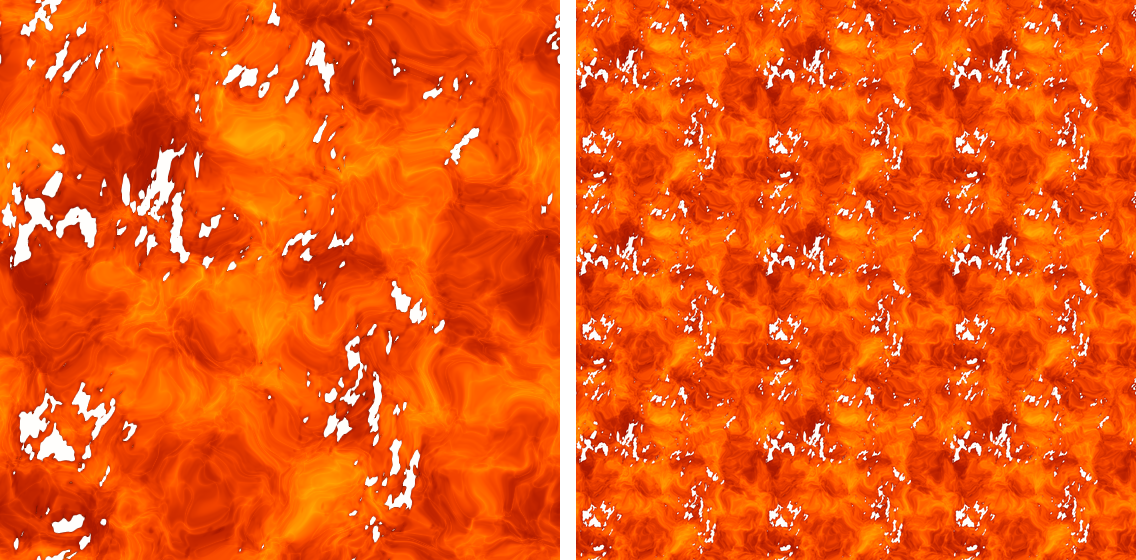
Left, the tile; right, the same tile 3 across and 3 down.
A Shadertoy shader for this texture:

```glsl
// Seamless wall of swirling orange fire with clusters of ragged white gaps.

const vec3 EMBER  = vec3(0.68, 0.10, 0.00);
const vec3 RED    = vec3(0.79, 0.16, 0.00);
const vec3 FLAME  = vec3(0.95, 0.26, 0.00);
const vec3 BLAZE  = vec3(1.00, 0.33, 0.00);
const vec3 ORANGE = vec3(1.00, 0.40, 0.00);
const vec3 AMBER  = vec3(1.00, 0.52, 0.00);
const vec3 YELLOW = vec3(1.00, 0.66, 0.02);
const vec3 GAP    = vec3(1.00, 0.995, 0.99);

const float TAU = 6.2831853;
const float GAP_LEVEL = 1.62;

// Random unit gradient at a lattice cell that wraps with the period
vec2 latticeGradient(vec2 cell, float period, float seed) {
    uvec2 c = uvec2(mod(cell, period));
    uint h = c.x * 1597u + c.y * 51749u + uint(seed) * 7919u;
    h = (h ^ (h >> 15u)) * 739391u;
    h = (h ^ (h >> 13u)) * 974711u;
    h ^= h >> 16u;
    float angle = TAU * float(h & 65535u) / 65536.0;
    return vec2(cos(angle), sin(angle));
}

// Gradient noise that repeats once per unit of uv
float gradientNoise(vec2 uv, float period, float seed) {
    vec2 p = uv * period;
    vec2 cell = floor(p);
    vec2 f = p - cell;
    vec2 w = f * f * f * (f * (f * 6.0 - 15.0) + 10.0);
    vec2 e = vec2(1.0, 0.0);
    float a = dot(latticeGradient(cell, period, seed), f);
    float b = dot(latticeGradient(cell + e.xy, period, seed), f - e.xy);
    float c = dot(latticeGradient(cell + e.yx, period, seed), f - e.yx);
    float d = dot(latticeGradient(cell + e.xx, period, seed), f - e.xx);
    return mix(mix(a, b, w.x), mix(c, d, w.x), w.y);
}

// Layered noise, scaled to a standard deviation near one
float turbulence(vec2 uv, float period, int octaves, float gain, float seed) {
    float sum = 0.0;
    float amplitude = 4.0;
    for (int i = 0; i < octaves; i++) {
        sum += amplitude * gradientNoise(uv, period, seed + float(i));
        amplitude *= gain;
        period *= 2.0;
    }
    return sum;
}

// Push the coordinates along a swirling flow
vec2 swirl(vec2 uv, float period, float strength, float seed) {
    vec2 flow = vec2(turbulence(uv, period, 3, 0.5, seed),
                     turbulence(uv, period, 3, 0.5, seed + 20.0));
    return uv + strength * flow;
}

// Thin bright strands along the zero lines of the noise, centred on zero
float strands(vec2 uv, float period, float sharpness, float seed) {
    float n = gradientNoise(uv, period, seed);
    return exp(-sharpness * abs(n)) - 3.5 / sharpness;
}

// Position of x between two levels, from 0 to 1
float ramp(float low, float high, float x) {
    return clamp((x - low) / (high - low), 0.0, 1.0);
}

// Colour ramp from dull ember to yellow
vec3 fireColour(float heat) {
    vec3 colour = mix(EMBER, RED, ramp(-2.6, -1.4, heat));
    colour = mix(colour, FLAME, ramp(-1.4, -0.3, heat));
    colour = mix(colour, BLAZE, ramp(-0.3, 0.35, heat));
    colour = mix(colour, ORANGE, ramp(0.35, 0.9, heat));
    colour = mix(colour, AMBER, ramp(0.9, 1.9, heat));
    return mix(colour, YELLOW, ramp(1.9, 3.2, heat));
}

// Clustered fragments, drawn out along a steep diagonal
float gapField(vec2 uv) {
    float cluster = turbulence(uv, 4.0, 2, 0.5, 301.0);
    vec2 slanted = vec2(2.0 * uv.x - uv.y, uv.x + uv.y);
    float fragments = turbulence(slanted, 14.0, 3, 0.55, 340.0);
    return 0.8 * cluster + 0.65 * fragments;
}

void mainImage(out vec4 fragColor, in vec2 fragCoord) {
    vec2 uv = fragCoord / iResolution.xy;

    // Three scales of curling flow
    vec2 broad = swirl(uv, 4.0, 0.022, 11.0);
    vec2 curled = swirl(broad, 9.0, 0.011, 60.0);
    vec2 frayed = swirl(curled, 20.0, 0.004, 80.0);

    // Soft billows with patches of fine strands
    float heat = 0.85 * turbulence(curled, 5.0, 6, 0.6, 100.0);
    float patches = smoothstep(-1.2, 1.2, turbulence(broad, 5.0, 2, 0.5, 150.0));
    heat += 1.2 * patches * strands(curled, 9.0, 18.0, 180.0);
    heat += 0.9 * mix(0.3, 1.0, patches) * strands(frayed, 16.0, 14.0, 210.0);
    heat += 0.6 * strands(frayed, 30.0, 11.0, 240.0);
    heat += 0.2;

    // Fire cools and darkens around the gaps
    float gap = gapField(mix(uv, broad, 0.4));
    heat -= 1.1 * smoothstep(0.6, GAP_LEVEL, gap);
    vec3 colour = fireColour(heat);
    colour *= 1.0 - 0.3 * smoothstep(GAP_LEVEL - 0.2, GAP_LEVEL, gap);

    // Crisp gap edges
    float edge = 0.6 * fwidth(gap) + 0.0001;
    colour = mix(colour, GAP, smoothstep(-edge, edge, gap - GAP_LEVEL));

    fragColor = vec4(colour, 1.0);
}
```
